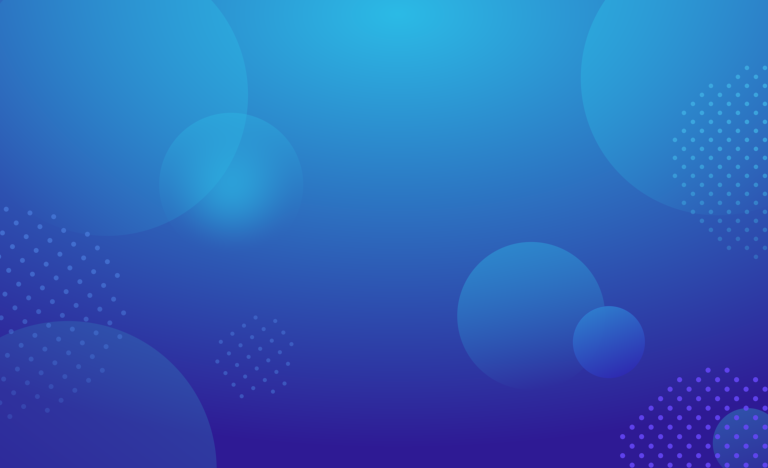
Give the GLSL for this background, as a Shadertoy shader.

```glsl
// Translucent discs and halftone dot patches over a cyan to indigo glow.
// The backdrop is one elliptical gradient; discs are distance functions with
// a directional fade, and each patch is a staggered, rotated dot lattice.
// All lengths are fractions of the canvas height.

const vec3 CYAN   = vec3(0.17, 0.73, 0.90);
const vec3 INDIGO = vec3(0.18, 0.10, 0.58);
const vec3 AZURE  = vec3(0.18, 0.60, 0.84);
const vec3 STEEL  = vec3(0.19, 0.46, 0.72);
const vec3 COBALT = vec3(0.18, 0.19, 0.71);
const vec3 VIOLET = vec3(0.40, 0.28, 0.98);

// Antialiased coverage of a disc
float disc(vec2 p, vec2 center, float radius, float aa) {
    return 1.0 - smoothstep(-aa, aa, length(p - center) - radius);
}

// Position across a disc along a direction, from 0 to 1
float across(vec2 p, vec2 center, float radius, vec2 dir) {
    return clamp(0.5 + 0.5 * dot(p - center, normalize(dir)) / radius, 0.0, 1.0);
}

// Disc whose opacity runs from fade.x to fade.y along a direction
vec3 glass(vec3 base, vec3 tint, vec2 p, vec2 center, float radius,
           vec2 dir, vec2 fade, float aa) {
    float alpha = mix(fade.x, fade.y, across(p, center, radius, dir));
    return mix(base, tint, alpha * disc(p, center, radius, aa));
}

// Disc with a luminous core, a crisp top and a dissolving lower edge
vec3 softOrb(vec3 base, vec3 tint, vec2 p, vec2 center, float radius, float aa) {
    float core = 1.0 - smoothstep(0.0, 1.0, length(p - center) / radius);
    float top = across(p, center, radius, vec2(-0.1, 1.0));
    float alpha = min(0.62 * core + 0.40 * top * top * (1.0 - core), 1.0);
    return mix(base, tint, alpha * disc(p, center, radius, aa));
}

// Staggered lattice through an anchor; only dots centred in the patch remain
float dotPatch(vec2 p, vec2 center, float radius, vec2 anchor,
               float pitch, float tilt, float dotRadius, float aa) {
    float angle = radians(45.0 + tilt);
    mat2 turn = mat2(cos(angle), sin(angle), -sin(angle), cos(angle));
    vec2 grid = (p - anchor) * turn;
    vec2 node = round(grid / pitch) * pitch;
    float inside = step(length(anchor + turn * node - center), radius);
    return inside * disc(grid, node, dotRadius, aa);
}

void mainImage(out vec4 fragColor, in vec2 fragCoord) {
    vec2 p = fragCoord / iResolution.y;
    float aa = 0.8 / iResolution.y;

    // Backdrop glow
    float spread = length((p - vec2(0.85, 0.97)) * vec2(0.56, 1.0));
    vec3 col = mix(CYAN, INDIGO, clamp(spread / 0.93, 0.0, 1.0));

    // Upper discs
    col = glass(col, CYAN, p, vec2(0.229, 0.797), 0.301, vec2(0.8, 0.6), vec2(0.0, 0.40), aa);
    col = glass(col, CYAN, p, vec2(1.534, 0.833), 0.293, vec2(-0.7, 0.7), vec2(0.0, 0.48), aa);
    col = softOrb(col, CYAN, p, vec2(0.494, 0.605), 0.154, aa);

    // Lower discs
    col = glass(col, STEEL, p, vec2(0.145, -0.004), 0.318, vec2(0.6, 0.8), vec2(0.06, 0.40), aa);
    col = glass(col, AZURE, p, vec2(1.135, 0.325), 0.158, vec2(-0.25, 1.0), vec2(0.0, 0.65), aa);
    col = glass(col, STEEL, p, vec2(1.598, 0.053), 0.075, vec2(-0.3, 1.0), vec2(0.22, 0.60), aa);

    // Small opaque ball with a lit upper left
    vec2 ball = vec2(1.301, 0.269);
    col = glass(col, COBALT, p, ball, 0.077, vec2(0.0, 1.0), vec2(0.9), aa);
    col = glass(col, AZURE, p, ball, 0.077, vec2(-0.4, 1.0), vec2(-0.05, 0.70), aa);

    // Dot patches, the blue ones fading downwards
    float leftDots = dotPatch(p, vec2(0.040, 0.331), 0.230, vec2(0.064, 0.545), 0.0363, -9.0, 0.0052, aa);
    float midDots = dotPatch(p, vec2(0.543, 0.241), 0.094, vec2(0.504, 0.329), 0.0302, -10.0, 0.0043, aa);
    float rightDots = dotPatch(p, vec2(1.641, 0.654), 0.208, vec2(1.596, 0.855), 0.0272, 0.0, 0.0047, aa);
    float cornerDots = dotPatch(p, vec2(1.534, 0.0), 0.217, vec2(1.513, 0.209), 0.0287, 0.0, 0.0054, aa);
    col = mix(col, vec3(0.30, 0.50, 0.88), leftDots * mix(0.25, 0.65, smoothstep(0.1, 0.5, p.y)));
    col = mix(col, vec3(0.28, 0.46, 0.84), midDots * 0.55);
    col = mix(col, vec3(0.25, 0.70, 0.90), rightDots * mix(0.30, 0.75, smoothstep(0.45, 0.75, p.y)));
    col = mix(col, VIOLET, cornerDots * 0.85);

    fragColor = vec4(col, 1.0);
}
```
